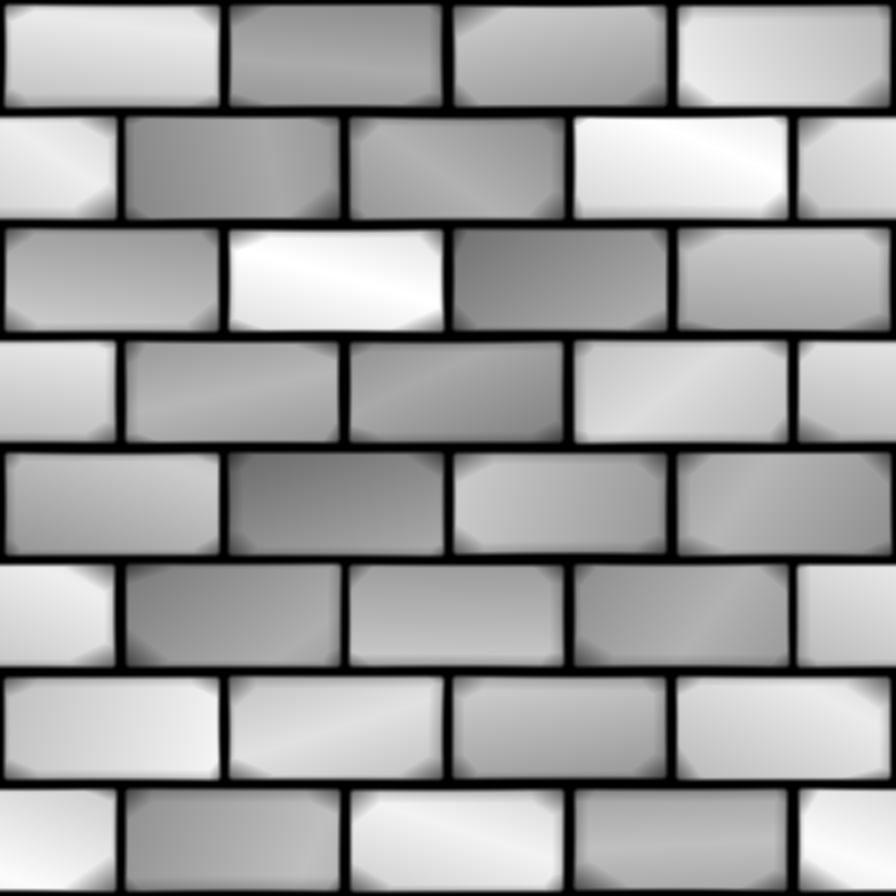
Reproduce this pattern procedurally as a WebGL 2 fragment shader.

```glsl
#version 300 es
precision highp float;

uniform vec2 u_resolution;
out vec4 outColor;

// Layout
const vec2 BRICK_COUNT = vec2(4.0, 8.0);
const float ROW_SHIFT = 0.54;          // in brick widths, every other row
// Joints, in canvas units
const vec2 INSET_RANGE = vec2(0.0004, 0.0026);
const float EDGE_TILT = 0.001;
const float EDGE_BOW = 0.0016;
const float CORNER_RADIUS = 0.009;
const float EDGE_SOFTNESS = 0.0075;
// Worn corners and bevels, in canvas units
const vec2 CHIP_WIDTH = vec2(0.025, 0.085);
const vec2 CHIP_HEIGHT = vec2(0.02, 0.055);
const float CHIP_SHADE = 0.32;
const vec2 BEVEL_WIDTH = vec2(0.004, 0.02);
const float BEVEL_SHADE = 0.74;
// Tones
const vec2 TONE_RANGE = vec2(0.58, 0.93);
const float GRADIENT_STRENGTH = 0.1;
const vec3 MORTAR_COLOR = vec3(0.0);
const vec3 BRICK_TINT = vec3(1.0);
const float TAU = 6.2831853;

// Four random values in 0..1 for a brick
vec4 hash4(vec2 id, uint salt) {
    uvec4 v = uvec4(uvec2(id), salt, 7u) * 1664525u + 1013904223u;
    for (int i = 0; i < 2; i++) {
        v.x += v.y * v.w;
        v.y += v.z * v.x;
        v.z += v.x * v.y;
        v.w += v.y * v.z;
        v ^= v >> 16u;
    }
    return vec4(v >> 8u) / 16777216.0;
}

float minOf(vec4 v) {
    return min(min(v.x, v.y), min(v.z, v.w));
}

// Distances inward from the left, right, bottom and top sides
vec4 sideDistances(vec2 p, vec2 halfSize, vec2 id) {
    vec4 along = vec4(p.yy / halfSize.y, p.xx / halfSize.x);
    vec4 inset = mix(vec4(INSET_RANGE.x), vec4(INSET_RANGE.y), hash4(id, 1u));
    inset += EDGE_TILT * (hash4(id, 2u) - 0.5) * along;
    inset += EDGE_BOW * hash4(id, 3u) * (1.0 - along * along);
    return vec4(halfSize.x + p.x, halfSize.x - p.x,
                halfSize.y + p.y, halfSize.y - p.y) - inset;
}

// Inward distance with rounded corners
float roundedDistance(vec4 side) {
    vec2 q = CORNER_RADIUS - vec2(min(side.x, side.y), min(side.z, side.w));
    return CORNER_RADIUS - length(max(q, 0.0)) - min(max(q.x, q.y), 0.0);
}

// Shade of the worn corners and slanted sides
float facetLight(vec4 side, vec2 id) {
    vec4 reachX = mix(vec4(CHIP_WIDTH.x), vec4(CHIP_WIDTH.y), hash4(id, 4u));
    vec4 reachY = mix(vec4(CHIP_HEIGHT.x), vec4(CHIP_HEIGHT.y), hash4(id, 5u));
    vec4 chip = clamp(side.xyxy / reachX + side.zzww / reachY, 0.0, 1.0);
    vec4 bevelWidth = mix(vec4(BEVEL_WIDTH.x), vec4(BEVEL_WIDTH.y), hash4(id, 6u));
    vec4 bevel = clamp(side / bevelWidth, 0.0, 1.0);
    return min(mix(CHIP_SHADE, 1.0, minOf(chip)), mix(BEVEL_SHADE, 1.0, minOf(bevel)));
}

// Base tone with a creased gradient in a random direction
float faceTone(vec2 p, vec2 halfSize, vec2 id) {
    vec4 rnd = hash4(id, 8u);
    vec2 direction = vec2(cos(rnd.x * TAU), sin(rnd.x * TAU));
    float crease = mix(-1.2, 1.2, rnd.y);
    float slope = 0.75 - abs(dot(p / halfSize, direction) - crease);
    return mix(TONE_RANGE.x, TONE_RANGE.y, rnd.z) + GRADIENT_STRENGTH * slope;
}

void main() {
    vec2 uv = gl_FragCoord.xy / u_resolution;

    // Brick cell, wrapped across the canvas
    vec2 grid = uv * BRICK_COUNT;
    float row = floor(grid.y);
    grid.x -= ROW_SHIFT * (1.0 - mod(row, 2.0));
    vec2 id = mod(floor(grid), BRICK_COUNT);
    vec2 halfSize = 0.5 / BRICK_COUNT;
    vec2 p = (fract(grid) - 0.5) / BRICK_COUNT;

    // Brick face
    vec4 side = sideDistances(p, halfSize, id);
    float light = faceTone(p, halfSize, id) * facetLight(side, id);

    // Soft edge into the joint
    float softness = max(EDGE_SOFTNESS, 1.5 / min(u_resolution.x, u_resolution.y));
    float cover = smoothstep(0.0, softness, roundedDistance(side));
    outColor = vec4(mix(MORTAR_COLOR, BRICK_TINT * light, cover), 1.0);
}
```
